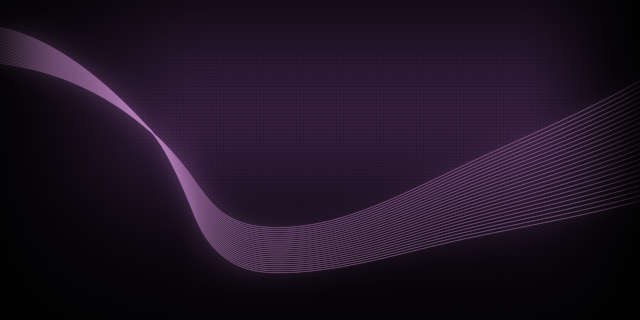
Write a WebGL 1 fragment shader that draws this background.

```glsl
precision highp float;
uniform vec2 u_resolution;

// Cubic Hermite span; each knot holds two heights (xy) and two slopes (zw)
vec2 span(float x, float x0, float x1, vec4 k0, vec4 k1) {
  float w = x1 - x0;
  float t = (x - x0) / w;
  float s = 1.0 - t;
  return s * s * ((1.0 + 2.0 * t) * k0.xy + t * w * k0.zw)
       + t * t * ((1.0 + 2.0 * s) * k1.xy - s * w * k1.zw);
}

// Heights of the two ribbon edges, which cross at the twist
vec2 ribbonEdges(float x) {
  vec4 start = vec4(0.914, 0.802, -0.22, -0.12);
  vec4 twist = vec4(0.594, 0.591, -1.12, -0.85);
  vec4 drop = vec4(0.336, 0.441, -2.5, -1.45);
  vec4 bend = vec4(0.206, 0.339, -0.85, -0.75);
  vec4 trough = vec4(0.148, 0.289, 0.0, 0.0);
  vec4 rise = vec4(0.255, 0.487, 0.21, 0.47);
  vec4 finish = vec4(0.372, 0.747, 0.26, 0.56);
  if (x < 0.469) return span(x, 0.0, 0.469, start, twist);
  if (x < 0.604) return span(x, 0.469, 0.604, twist, drop);
  if (x < 0.69) return span(x, 0.604, 0.69, drop, bend);
  if (x < 0.872) return span(x, 0.69, 0.872, bend, trough);
  if (x < 1.458) return span(x, 0.872, 1.458, trough, rise);
  return span(x, 1.458, 2.0, rise, finish);
}

// Fine woven mesh that darkens the backdrop
float mesh(vec2 p) {
  vec2 wave = 0.5 + 0.5 * cos(p * 6.2832 * 96.0);
  return 1.0 - 0.1 * (wave.x + wave.y);
}

void main() {
  vec2 p = gl_FragCoord.xy / u_resolution * vec2(2.0, 1.0);
  float pixel = 1.0 / u_resolution.y;

  // Purple backdrop fading to black at the sides and the floor
  float sides = smoothstep(-0.1, 0.7, p.x) * smoothstep(2.02, 1.6, p.x);
  float band = exp(-7.5 * (p.y - 0.64) * (p.y - 0.64));
  vec3 color = vec3(0.008, 0.006, 0.01) + vec3(0.2, 0.112, 0.235) * sides * band;
  color *= mesh(p);

  // Ribbon edges and their slopes
  vec2 edges = ribbonEdges(p.x);
  vec2 slopes = (ribbonEdges(p.x + 0.002) - edges) / 0.002;
  float ends = smoothstep(-0.12, 0.2, p.x) * smoothstep(2.12, 1.75, p.x);

  // Soft glow around the ribbon, strongest near the twist
  float slope = 0.5 * (slopes.x + slopes.y);
  float outside = max(p.y - max(edges.x, edges.y), min(edges.x, edges.y) - p.y);
  float reach = max(outside, 0.0) * inversesqrt(1.0 + slope * slope);
  float strength = mix(0.25, 0.08, smoothstep(0.45, 1.2, p.x));
  color += vec3(0.55, 0.36, 0.58) * strength * ends * exp(-reach / 0.035);

  // Strands between the edges, adding up where they crowd together
  float radius = max(0.003, 1.1 * pixel);
  float strands = 0.0;
  for (int i = 0; i < 24; i++) {
    float k = float(i) / 23.0;
    float tilt = mix(slopes.x, slopes.y, k);
    float d = abs(p.y - mix(edges.x, edges.y, k)) * inversesqrt(1.0 + tilt * tilt);
    strands += 1.0 - smoothstep(0.0, radius, d);
  }
  float cover = 1.0 - exp(-strands * 0.0021 / radius);
  color = mix(color, vec3(0.74, 0.52, 0.75), cover * ends * 0.9);

  gl_FragColor = vec4(color, 1.0);
}
```
